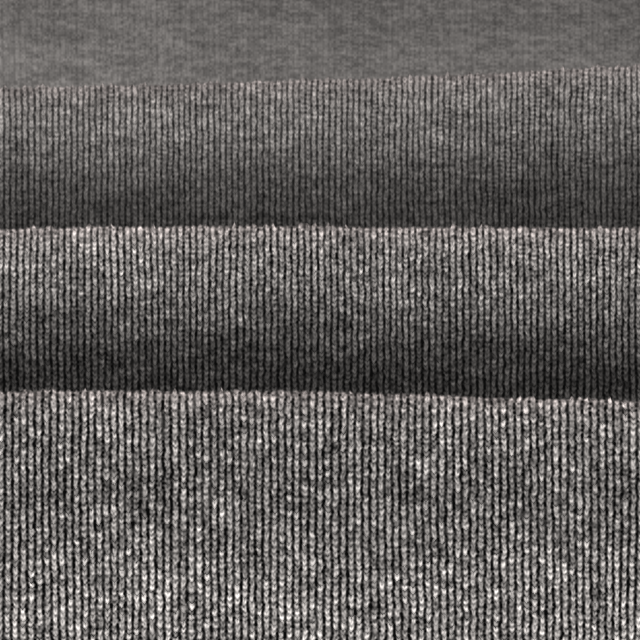
Give the GLSL for this texture, as a WebGL 1 fragment shader.

```glsl
precision highp float;

uniform vec2 u_resolution;

const vec3 WARM_GREY = vec3(1.0, 0.972, 0.952);
const vec3 RIM_TINT = vec3(1.035, 0.975, 0.955);
const float EDGE_SOFTNESS = 0.0030;
const float FUZZ_HEIGHT = 0.006;
const float RIM_FALLOFF = 48.0;
const float GROOVE_LEVEL = 0.12;
const float RIDGE_GAIN = 1.34;
const float GRAIN_GAIN = 0.80;

float hash(vec2 p) {
  return fract(sin(dot(p, vec2(127.1, 311.7))) * 43758.5453);
}

float noise(vec2 p) {
  vec2 i = floor(p);
  vec2 f = fract(p);
  f = f * f * (3.0 - 2.0 * f);
  float low = mix(hash(i), hash(i + vec2(1.0, 0.0)), f.x);
  float high = mix(hash(i + vec2(0.0, 1.0)), hash(i + vec2(1.0, 1.0)), f.x);
  return mix(low, high, f.y);
}

// Mottled yarn: broad clouds, horizontal streaks and fine fibres, centred on zero
float melange(vec2 p, float seed) {
  float clouds = noise(p * vec2(9.0, 22.0) + seed) - 0.5;
  float streaks = noise(p * vec2(32.0, 120.0) + seed * 2.0) - 0.5;
  float fibres = noise(p * vec2(110.0, 170.0) + seed * 3.0) - 0.5;
  return 0.15 * clouds + 0.25 * streaks + 0.38 * fibres;
}

// Columns of slanted stitches, returned as a brightness factor around one
float knit(vec2 p, float ribs, float rows, float focus, float seed) {
  float wobble = 0.6 * noise(p * vec2(9.0, 4.0) + seed)
               + 0.24 * noise(p * vec2(75.0, 95.0) + seed);
  float x = p.x * ribs + wobble;
  float column = floor(x);
  float offset = abs(fract(x) - 0.5) * 2.0;
  float ridge = 1.0 - smoothstep(0.25, 0.98, offset);

  float y = p.y * rows - offset * 0.5 + hash(vec2(column, seed))
          + 0.8 * noise(p * vec2(60.0, 40.0) + seed);
  float loopLight = 0.5 + 0.5 * cos(6.28318 * y);
  float fleck = hash(vec2(column, floor(y + 0.5)) + seed);
  float grooveFill = 0.40 * noise(p * vec2(130.0, 110.0) + seed * 4.0);

  float relief = GROOVE_LEVEL + grooveFill + (RIDGE_GAIN - 0.7 * grooveFill) * ridge;
  float stitches = (0.80 + 0.40 * loopLight) * (0.76 + 0.48 * fleck);
  return mix(1.0, relief * mix(1.0, stitches, focus), focus);
}

// levels: body tone, tone at the foot, rim boost, rib focus
vec3 cloth(vec2 p, float drop, float height, vec4 levels, vec2 gauge, float seed) {
  float depth = clamp(drop / height, 0.0, 1.0);
  float rim = exp(-max(drop, 0.0) * RIM_FALLOFF);
  float tone = mix(levels.x, levels.y, smoothstep(0.20, 0.98, depth));
  tone += levels.z * rim;

  float yarn = 1.0 + melange(p, seed) * (0.55 + 0.45 * levels.w);
  float weave = knit(p, gauge.x, gauge.y, levels.w * (1.0 - 0.35 * rim), seed);
  float grain = noise(p * vec2(310.0, 290.0) + seed) - 0.5;
  float value = tone * (yarn * weave + grain * GRAIN_GAIN * (0.22 + 0.78 * levels.w));
  return max(value, 0.045) * mix(WARM_GREY, RIM_TINT, rim);
}

// Soft, nearly straight crest with a few short loose fibres
float crest(float x, float base, float ribs, float seed) {
  float scallop = 0.0008 * cos(6.28318 * x * ribs);
  float sway = 0.003 * (noise(vec2(x * 12.0, seed)) - 0.5);
  float fuzz = FUZZ_HEIGHT * pow(noise(vec2(x * 150.0, seed + 5.0)), 4.0);
  return base + scallop + sway + fuzz;
}

float cover(float drop) {
  return smoothstep(-EDGE_SOFTNESS, EDGE_SOFTNESS, drop);
}

void main() {
  vec2 uv = gl_FragCoord.xy / u_resolution;
  float x = uv.x;

  // Crest heights, from the far fold to the near one
  float farDrop = crest(x, 0.862 + 0.014 * x + 0.020 * x * x, 106.0, 1.0) - uv.y;
  float midDrop = crest(x, 0.642 + 0.012 * x * (1.0 - x), 96.0, 2.0) - uv.y;
  float nearDrop = crest(x, 0.388 - 0.014 * smoothstep(0.4, 1.0, x), 84.0, 3.0) - uv.y;

  // Out-of-focus cloth behind the folds, dimmer towards the right
  vec3 color = cloth(uv, 1.05 - uv.y, 0.19, vec4(0.41, 0.44, 0.0, 0.06),
                     vec2(112.0, 130.0), 11.0);
  color *= 1.03 - 0.09 * x;

  vec3 farFold = cloth(uv, farDrop, 0.235, vec4(0.41, 0.22, 0.07, 0.55),
                       vec2(106.0, 130.0), 23.0);
  color = mix(color, farFold, cover(farDrop));

  vec3 midFold = cloth(uv, midDrop, 0.258, vec4(0.41, 0.17, 0.11, 0.82),
                       vec2(96.0, 118.0), 37.0);
  color = mix(color, midFold, cover(midDrop));

  // The near fold dips in tone halfway down, then brightens
  vec3 nearFold = cloth(uv, nearDrop, 0.39, vec4(0.39, 0.43, 0.10, 0.95),
                        vec2(84.0, 98.0), 53.0);
  nearFold *= 1.0 - 0.10 * exp(-pow((uv.y - 0.20) / 0.08, 2.0));
  color = mix(color, nearFold, cover(nearDrop));

  gl_FragColor = vec4(clamp(color, 0.0, 1.0), 1.0);
}
```
